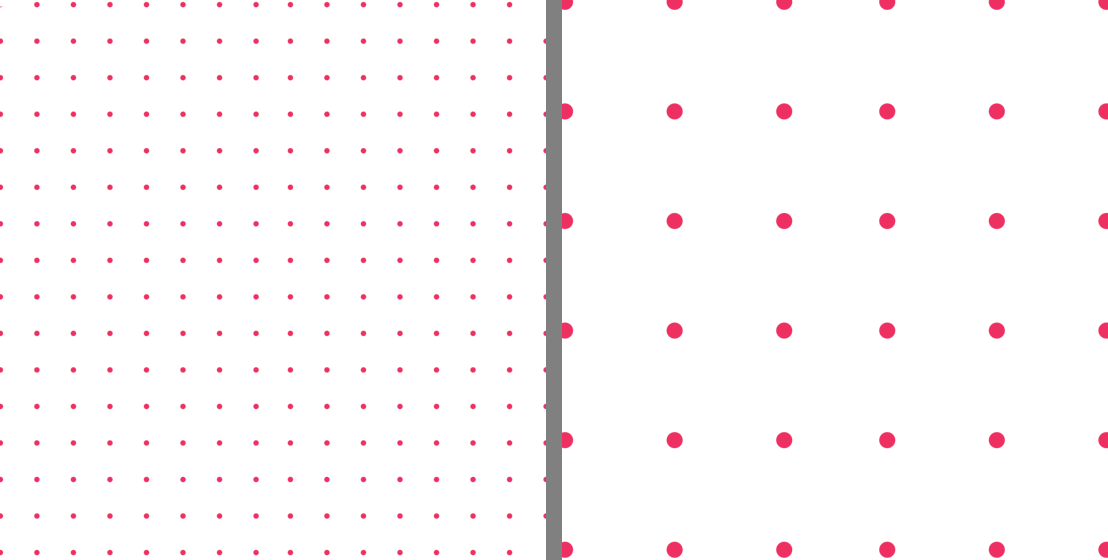
Left, the full canvas; right, a detail of the centre.
Write a Shadertoy shader that draws this pattern.

```glsl
// A sparse grid of small pink dots on white, sixteen columns by sixteen rows.
// Each half of the canvas folds into one cell by rounding; the two halves
// meet at a slightly narrower gap, and the corner dots are trimmed away.

const float PITCH = 0.0669; // dot spacing, in canvas widths

float dotMask(vec2 p, float pixel) {
    // Each half has its own eight columns
    bool rightHalf = p.x > 0.5;
    vec2 origin = vec2(rightHalf ? 0.5319 : 0.0007, 0.0085);
    vec2 cell = clamp(round((p - origin) / PITCH), vec2(0.0), vec2(7.0, 15.0));
    float dist = length(p - origin - cell * PITCH) - 0.0049;
    float mask = 1.0 - smoothstep(-0.8 * pixel, 0.8 * pixel, dist);

    // Only a sliver remains at the top left; both right corners are empty
    bool topRow = cell.y < 0.5;
    bool bottomRow = cell.y > 14.5;
    if (!rightHalf && topRow && cell.x < 0.5)
        mask *= smoothstep(-0.5 * pixel, 0.5 * pixel, p.y - 0.012);
    if (rightHalf && cell.x > 6.5 && (topRow || bottomRow))
        mask = 0.0;
    return mask;
}

void mainImage(out vec4 fragColor, in vec2 fragCoord) {
    // Canvas widths, measured from the top left
    float pixel = 1.0 / iResolution.x;
    vec2 p = vec2(fragCoord.x, iResolution.y - fragCoord.y) * pixel;

    vec3 pink = vec3(0.93, 0.19, 0.38);
    fragColor = vec4(mix(vec3(1.0), pink, dotMask(p, pixel)), 1.0);
}
```
